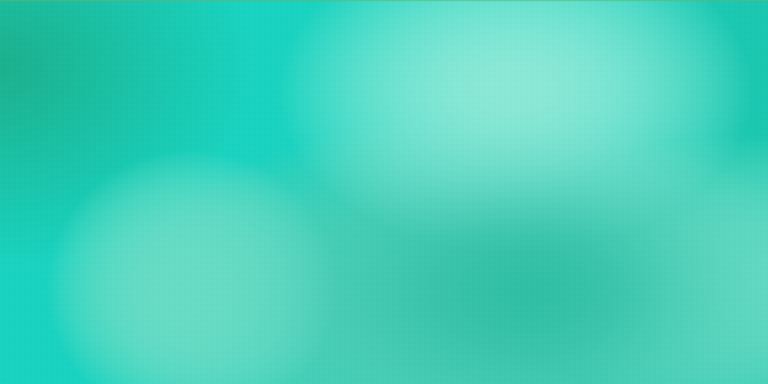
Write a Shadertoy shader that draws this background.

```glsl
const vec3 GREEN = vec3(0.11, 0.69, 0.55);
const vec3 TURQUOISE = vec3(0.10, 0.825, 0.75);
const vec3 TEAL = vec3(0.11, 0.78, 0.69);
const vec3 SEAFOAM = vec3(0.32, 0.81, 0.72);
const vec3 MINT = vec3(0.41, 0.86, 0.77);
const vec3 PALE_MINT = vec3(0.55, 0.91, 0.84);
const vec3 JADE = vec3(0.19, 0.75, 0.65);
const vec3 OLIVE = vec3(0.30, 0.74, 0.54);

// Distance from an ellipse centre, reaching 1 on its rim
float ellipseRadius(vec2 p, vec2 center, vec2 radii) {
    return length((p - center) / radii);
}

// Glow with a crisp rim and a rounded crest
float domeGlow(vec2 p, vec2 center, vec2 radii, float steepness) {
    float r = min(ellipseRadius(p, center, radii), 1.0);
    return 1.0 - pow(r, steepness);
}

// Glow without a visible rim
float softGlow(vec2 p, vec2 center, vec2 radii) {
    float r = ellipseRadius(p, center, radii);
    return exp(-r * r);
}

// Faint woven grid made of crossed sines
float weave(vec2 p, float threads) {
    vec2 wave = sin(6.28318 * threads * p);
    return 0.5 * (wave.x + wave.y);
}

vec3 backdrop(vec2 p) {
    float shade = 1.0 - min(ellipseRadius(p, vec2(0.0, 0.83), vec2(0.65, 0.52)), 1.0);
    vec3 color = mix(TURQUOISE, TEAL, smoothstep(1.4, 2.0, p.x));
    return mix(color, GREEN, shade);
}

void mainImage(out vec4 fragColor, in vec2 fragCoord) {
    vec2 uv = fragCoord / iResolution.xy;
    vec2 p = uv * vec2(2.0, 1.0);
    vec3 color = backdrop(p);

    // Overlapping pale glows
    color = mix(color, SEAFOAM, domeGlow(p, vec2(1.25, 0.20), vec2(0.95, 0.50), 3.0));
    color = mix(color, MINT, domeGlow(p, vec2(0.50, 0.25), vec2(0.38, 0.36), 3.0));
    color = mix(color, MINT, domeGlow(p, vec2(1.92, 0.27), vec2(0.55, 0.38), 2.0));
    color = mix(color, PALE_MINT, domeGlow(p, vec2(1.34, 0.76), vec2(0.62, 0.42), 2.0));

    // Deep pool below the brightest glow
    color = mix(color, JADE, softGlow(p, vec2(1.38, 0.24), vec2(0.42, 0.25)));

    // Fine weave and a thin line along the top
    color += 0.005 * weave(p, 72.0);
    float pixel = 1.0 / iResolution.y;
    float topLine = smoothstep(-pixel, pixel, uv.y - 0.9975);
    color = mix(color, OLIVE, 0.7 * topLine);

    fragColor = vec4(clamp(color, 0.0, 1.0), 1.0);
}
```
